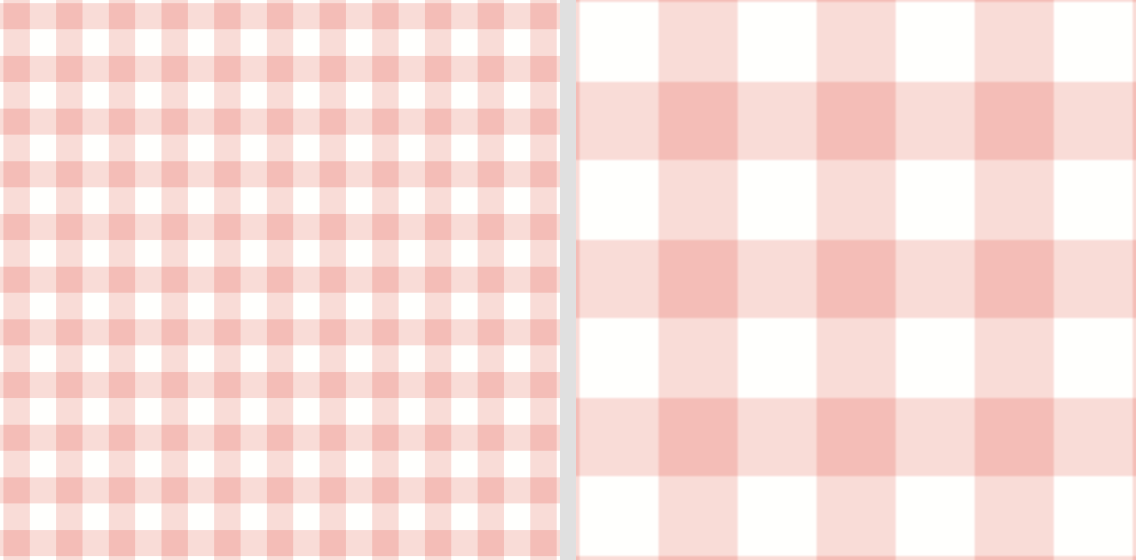
Left: the whole. Right: its middle third, enlarged.
Give the GLSL for this pattern, as a Shadertoy shader.

```glsl
const vec3 CLOTH = vec3(1.0, 1.0, 0.993);
const vec3 DYE = vec3(0.978, 0.862, 0.85);

const float PERIOD = 0.09408;                      // about 10.6 repeats each way
const vec2 FIRST_CENTRE = vec2(0.0297, 0.0302);    // middle of the first bands
const vec2 BAND_WIDTH = vec2(0.0471, 0.0465);
const float EDGE_SOFTNESS = 0.0011;

// Signed distance to the nearest band edge on each axis, negative inside
vec2 bandDistance(vec2 p, vec2 centre, vec2 width, float period) {
    vec2 offset = (fract((p - centre) / period + 0.5) - 0.5) * period;
    return abs(offset) - 0.5 * width;
}

// Band coverage on each axis with softened edges
vec2 bandCoverage(vec2 dist, float softness) {
    return 1.0 - smoothstep(-softness, softness, dist);
}

// Every layer of dye filters the cloth beneath it
vec3 applyDye(vec3 base, vec3 dye, float coverage) {
    return base * mix(vec3(1.0), dye, coverage);
}

void mainImage(out vec4 fragColor, in vec2 fragCoord) {
    vec2 uv = fragCoord / iResolution.xy;
    float pixel = 1.0 / min(iResolution.x, iResolution.y);
    float softness = max(EDGE_SOFTNESS, 0.6 * pixel);

    vec2 dist = bandDistance(uv, FIRST_CENTRE, BAND_WIDTH, PERIOD);
    vec2 bands = bandCoverage(dist, softness);

    // Crossing bands deepen where they overlap
    vec3 colour = applyDye(CLOTH, DYE, bands.x);
    colour = applyDye(colour, DYE, bands.y);

    fragColor = vec4(colour, 1.0);
}
```
